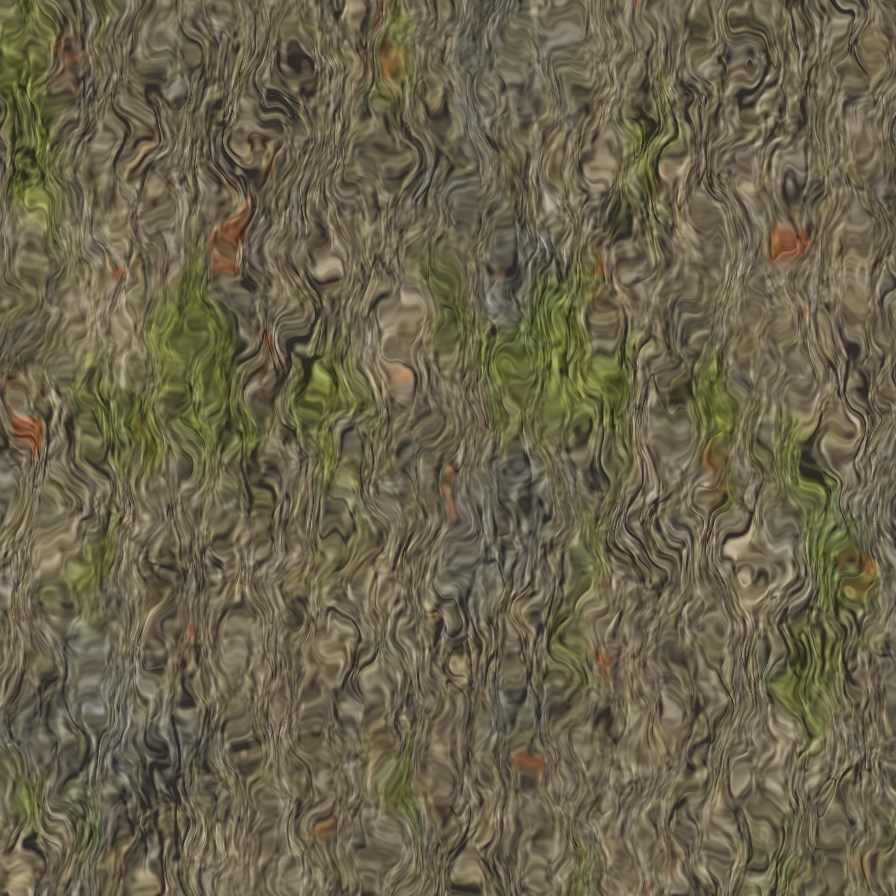
Reproduce this texture procedurally as a WebGL 2 fragment shader.

```glsl
#version 300 es
precision highp float;
// Weathered tree bark: upright fibres, broken dark cracks, pale flecks, moss and rust stains.

uniform vec2 u_resolution;
out vec4 fragColor;

// Bark colours from crevice to lit edge, and the stains
const vec3 DEEP  = vec3(0.19, 0.17, 0.15);
const vec3 BARK  = vec3(0.42, 0.38, 0.29);
const vec3 PALE  = vec3(0.67, 0.62, 0.51);
const vec3 MOSS  = vec3(0.86, 1.00, 0.60);
const vec3 SLATE = vec3(0.88, 0.95, 1.05);
const vec3 RUST  = vec3(1.12, 0.80, 0.66);

// Cells per canvas height, across and along the trunk
const vec2 PATCH_SCALE  = vec2(5.0, 4.0);
const vec2 BEND_SCALE   = vec2(13.0, 8.0);
const vec2 KINK_SCALE   = vec2(46.0, 30.0);
const vec2 STREAK_SCALE = vec2(34.0, 7.0);
const vec2 CRACK_SCALE  = vec2(36.0, 10.0);
const vec2 PLATE_SCALE  = vec2(72.0, 29.0);
const vec2 GRAIN_SCALE  = vec2(120.0, 66.0);
const vec2 FLECK_SCALE  = vec2(62.0, 25.0);

// Strengths in tone units, where 0 is deep and 1 is pale
const float BASE_TONE   = 0.53;
const float PATCH_TONE  = 0.15;
const float STREAK_TONE = 0.22;
const float GRAIN_TONE  = 0.27;
const float RELIEF_TONE = 0.46;
const float CRACK_TONE  = 0.34;
const float FLECK_TONE  = 0.24;
const float CRACK_DEPTH = 0.45;
const float CRACK_WIDTH = 0.17;

const vec2 LIGHT_DIR = vec2(-0.75, 0.66);
const float LIGHT_STEP = 0.0022;

// Integer hash giving two values in -1..1
vec2 hash2(vec2 cell) {
    uvec2 v = uvec2(ivec2(cell)) * 1664525u + 1013904223u;
    v.x += v.y * 1664525u;
    v.y += v.x * 1664525u;
    v ^= v >> 16u;
    v.x += v.y * 1664525u;
    v.y += v.x * 1664525u;
    v ^= v >> 16u;
    return vec2(v & 65535u) / 32767.5 - 1.0;
}

// Gradient noise, roughly -1..1
float noise(vec2 p) {
    vec2 i = floor(p), f = p - i;
    vec2 u = f * f * f * (f * (f * 6.0 - 15.0) + 10.0);
    float a = dot(hash2(i), f);
    float b = dot(hash2(i + vec2(1, 0)), f - vec2(1, 0));
    float c = dot(hash2(i + vec2(0, 1)), f - vec2(0, 1));
    float d = dot(hash2(i + vec2(1, 1)), f - vec2(1, 1));
    return 2.5 * mix(mix(a, b, u.x), mix(c, d, u.x), u.y);
}

float fbm(vec2 p, int octaves) {
    float sum = 0.0, total = 0.0, amp = 1.0;
    for (int i = 0; i < octaves; i++) {
        sum += amp * noise(p);
        total += amp;
        amp *= 0.58;
        p = p * 2.03 + vec2(17.3, 31.7);
    }
    return sum / total;
}

// Bend the fibres sideways, then add small kinks
vec2 warp(vec2 p) {
    vec2 bend = vec2(fbm(p * BEND_SCALE, 2), fbm(p * BEND_SCALE + 41.0, 2));
    vec2 kink = vec2(noise(p * KINK_SCALE + 9.0), noise(p * KINK_SCALE + 73.0));
    return p + bend * vec2(0.028, 0.015) + kink * 0.004;
}

// Thin zero lines of noise, broken into short runs
float cracks(vec2 q) {
    float mask = 0.0;
    for (int i = 0; i < 2; i++) {
        float k = float(i);
        vec2 s = q * CRACK_SCALE * (1.0 + 0.9 * k) + 57.0 * k;
        float line = 1.0 - smoothstep(0.02, CRACK_WIDTH, abs(noise(s)));
        float run = smoothstep(-0.1, 0.45, noise(s * vec2(0.55, 0.9) + 23.0));
        mask = max(mask, line * run * (1.0 - 0.25 * k));
    }
    return mask;
}

float height(vec2 q) {
    return fbm(q * PLATE_SCALE, 3) - CRACK_DEPTH * cracks(q);
}

void main() {
    vec2 p = gl_FragCoord.xy / u_resolution.y;
    vec2 q = warp(p);

    // Worn areas have weaker relief than rugged ones
    float rugged = 0.72 + 0.56 * smoothstep(-0.4, 0.4, fbm(p * PATCH_SCALE + 88.0, 3));
    vec2 toLight = LIGHT_DIR * LIGHT_STEP;
    float relief = height(q - toLight) - height(q + toLight);

    float tone = BASE_TONE;
    tone += PATCH_TONE * fbm(p * PATCH_SCALE, 3);
    tone += STREAK_TONE * fbm(q * STREAK_SCALE + 5.0, 3);
    tone += GRAIN_TONE * fbm(q * GRAIN_SCALE + 12.0, 2);
    tone += rugged * (RELIEF_TONE * relief - CRACK_TONE * cracks(q));
    tone += FLECK_TONE * smoothstep(0.5, 1.0, noise(q * FLECK_SCALE + 65.0));
    tone = clamp(tone, 0.0, 1.15);

    vec3 color = mix(DEEP, BARK, min(tone * 2.0, 1.0));
    color = mix(color, PALE, max(tone * 2.0 - 1.0, 0.0));

    // Stains: soft upright moss, cool slate areas, rare rust, yellow-grey grain
    float moss = smoothstep(0.12, 0.6, fbm(q * vec2(5.0, 2.6) + 130.0, 4));
    float slate = smoothstep(0.1, 0.6, fbm(p * vec2(4.5, 4.0) + 210.0, 3));
    float rust = smoothstep(0.5, 0.85, fbm(q * vec2(13.0, 9.0) + 310.0, 3));
    color *= mix(vec3(1), MOSS, 0.85 * moss);
    color *= mix(vec3(1), SLATE, 0.8 * slate);
    color *= mix(vec3(1), RUST, rust);
    color *= 1.0 + vec3(0.02, 0.0, -0.11) * fbm(q * vec2(40.0, 20.0) + 400.0, 2);

    fragColor = vec4(color, 1.0);
}
```
